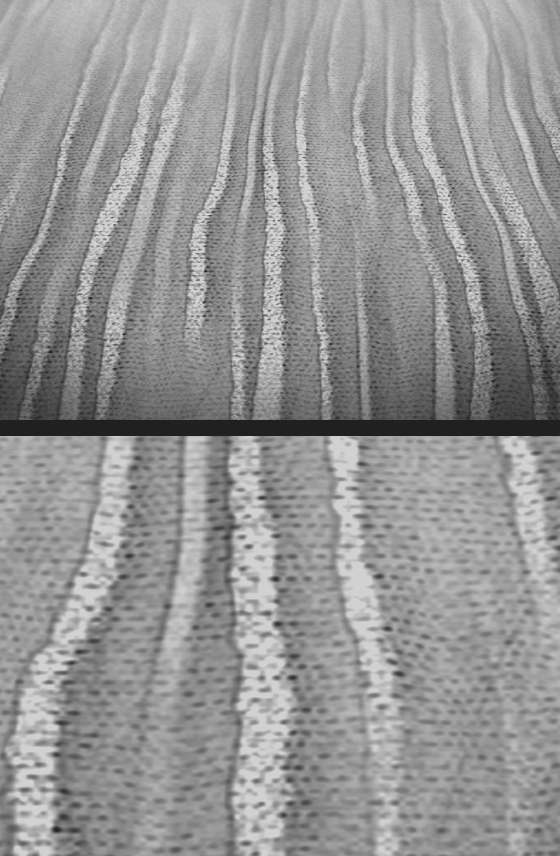
Top: the whole. Bottom: its middle third, enlarged.
A WebGL 1 fragment shader for this texture:

```glsl
precision highp float;
uniform vec2 u_resolution;

float hash(vec2 p) {
  p = fract(p * vec2(0.1031, 0.1137));
  p += dot(p, p.yx + 33.33);
  return fract((p.x + p.y) * p.x * 17.0);
}

float noise(vec2 p) {
  vec2 cell = floor(p), f = fract(p);
  f = f * f * (3.0 - 2.0 * f);
  cell += 200.0;
  return mix(mix(hash(cell), hash(cell + vec2(1.0, 0.0)), f.x),
             mix(hash(cell + vec2(0.0, 1.0)), hash(cell + 1.0), f.x), f.y);
}

// Long folds: x = lit band, y = shaded flank, z = crease line, w = roughness
vec4 folds(vec2 cloth, float softness) {
  float across = cloth.x * 10.0 + 0.9 * noise(vec2(cloth.x * 2.0, cloth.y * 3.5));
  float ragged = noise(cloth * vec2(70.0, 90.0)) - 0.5;
  vec4 result = vec4(0.0);
  for (int i = -1; i <= 1; i++) {
    float id = floor(across) + float(i);
    float kind = hash(vec2(id + 90.0, 17.0));
    float sway = 0.7 * noise(vec2(id * 7.0, cloth.y * 5.0))
               + 0.3 * noise(vec2(id * 7.0, cloth.y * 13.0)) - 0.5;
    float d = across - id - 0.5 - 0.7 * sway;
    d *= kind > 0.75 ? -1.0 : 1.0;
    float rough = smoothstep(0.3, 0.65, noise(vec2(id * 9.0, cloth.y * 4.0 + 8.0)));
    d += 0.12 * ragged * rough;
    float halfWidth = mix(0.09, 0.27, kind) * (0.55 + 0.9 * noise(vec2(id * 5.0, cloth.y * 7.0)));
    float strength = smoothstep(0.08, 0.5, noise(vec2(id * 3.0 + 40.0, cloth.y * 5.0)));
    float band = smoothstep(-halfWidth - softness, -halfWidth + softness, d)
               * (1.0 - smoothstep(halfWidth - softness, halfWidth + softness * 3.0, d));
    float flank = smoothstep(halfWidth - softness, halfWidth + softness * 2.0, d)
                * exp(-4.5 * max(d - halfWidth, 0.0));
    float line = 1.0 - smoothstep(0.0, softness + 0.03, abs(d + halfWidth + 0.05));
    result = max(result, vec4(band, flank, line, (band + 0.5 * flank) * rough) * strength);
  }
  return result;
}

// Staggered flat gaps between the threads
float weave(vec2 thread) {
  float row = floor(thread.y);
  thread.x += 0.5 * mod(row, 2.0) + 0.3 * hash(vec2(row, 5.0));
  vec2 cell = floor(thread);
  vec2 d = (fract(thread) - 0.5) * vec2(0.8, 1.1);
  float gap = 1.0 - smoothstep(0.05, 0.45, length(d));
  return gap * (0.3 + 1.0 * hash(cell + 300.0));
}

void main() {
  vec2 p = gl_FragCoord.xy / u_resolution.y;
  float aspect = u_resolution.x / u_resolution.y;

  // Cloth plane receding towards the top
  float depth = 2.4 / (2.4 - p.y);
  vec2 cloth = vec2((p.x - aspect * 0.56) * depth, depth);
  float blur = smoothstep(0.6, 1.0, p.y);
  float detail = (1.0 - 0.93 * smoothstep(0.55, 0.92, p.y)) * (0.75 + 0.25 * smoothstep(0.0, 0.2, p.y));
  vec4 fold = folds(cloth, mix(0.05, 0.17, blur));

  // Broad light and slow unevenness
  float tone = mix(0.54, 0.65, smoothstep(0.1, 1.0, p.y));
  tone += 0.09 * (noise(cloth * vec2(5.0, 4.0)) - 0.5);
  tone += 0.07 * (noise(cloth * vec2(32.0, 12.0)) - 0.5);

  // Fold shading
  float contrast = mix(1.0, 0.42, blur);
  tone += contrast * (0.15 * fold.x - 0.17 * fold.y - 0.12 * fold.z);

  // Faint slanting wrinkles
  float wrinkle = noise(vec2(cloth.x * 9.0 - cloth.y * 6.0, cloth.y * 5.0)) - 0.5;
  tone -= 0.04 * contrast * (1.0 - smoothstep(0.0, 0.05, abs(wrinkle)));

  // Thread gaps, glitter on rough bands and fine grain
  vec2 thread = vec2(cloth.x * 56.0, depth * 177.0);
  thread += 1.6 * vec2(noise(cloth * 18.0), noise(cloth * 15.0 + 9.0));
  float gaps = weave(thread);
  float grain = noise(p * vec2(190.0, 280.0)) - 0.5;
  tone -= gaps * detail * (0.12 + 0.10 * fold.y + 0.12 * fold.w);
  tone += grain * (0.045 + detail * (0.07 + 0.22 * fold.w));
  tone += 0.035 * fold.w * detail;

  // Darker lower corners
  vec2 corner = vec2(p.x / aspect - 0.48, min(p.y - 0.6, 0.0));
  tone *= 1.05 - 0.55 * smoothstep(0.2, 0.9, dot(corner, corner) * 1.5);

  gl_FragColor = vec4(vec3(clamp(tone, 0.14, 0.82)), 1.0);
}
```
